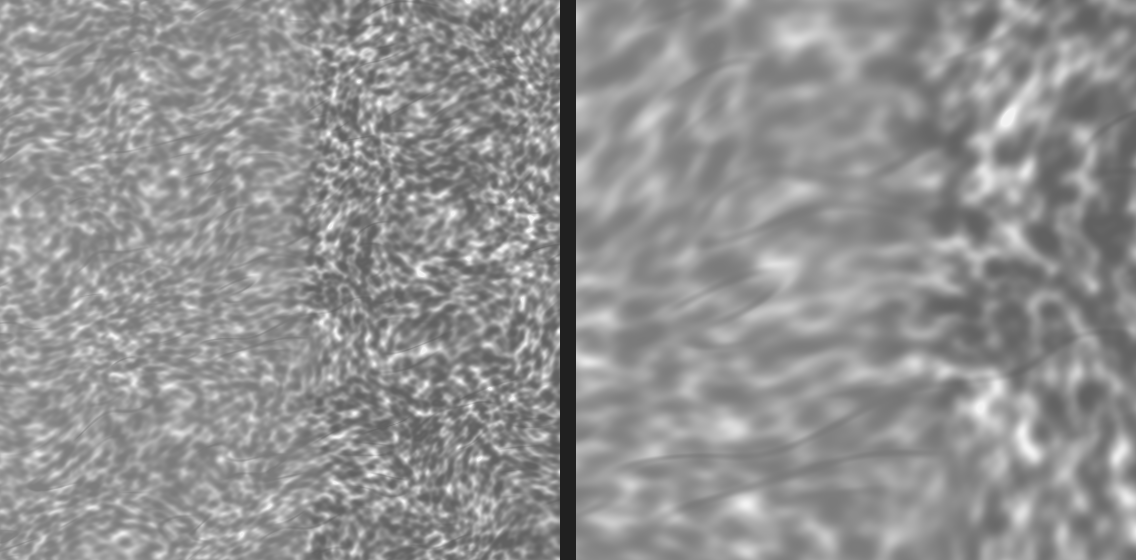
Left: the whole. Right: its middle third, enlarged.
This texture is drawn by a Shadertoy shader. Its source:

```glsl
// Grey pebbled hide: a calm, bright left part beside a darker, rougher right part.
// Rotated octaves of gradient noise form the soft grain; slanted noise
// contours cut faint creases; a skewed tone curve brightens the small bumps.

const float GRAIN_SLANT = 0.28;    // radians, rising to the right
const float SEAM_X = 0.545;        // where the two parts meet
const float SMOOTH_TONE = 0.600;
const float ROUGH_TONE = 0.548;
const float SMOOTH_CONTRAST = 0.073;
const float ROUGH_CONTRAST = 0.103;

// Integer hash of a lattice cell, as a unit gradient
vec2 cellGradient(ivec2 cell, uint seed) {
    uint h = uint(cell.x) * 1597334677u ^ uint(cell.y) * 3812015801u ^ seed * 668265263u;
    h = (h ^ (h >> 15)) * 2246822519u;
    h = (h ^ (h >> 13)) * 3266489917u;
    h ^= h >> 16;
    float angle = float(h & 65535u) * 6.28318 / 65536.0;
    return vec2(cos(angle), sin(angle));
}

// Gradient noise, scaled to a standard deviation of about one
float gradientNoise(vec2 p, uint seed) {
    ivec2 cell = ivec2(floor(p));
    vec2 f = fract(p);
    vec2 blend = f * f * f * (f * (f * 6.0 - 15.0) + 10.0);
    float a = dot(cellGradient(cell, seed), f);
    float b = dot(cellGradient(cell + ivec2(1, 0), seed), f - vec2(1, 0));
    float c = dot(cellGradient(cell + ivec2(0, 1), seed), f - vec2(0, 1));
    float d = dot(cellGradient(cell + ivec2(1, 1), seed), f - vec2(1, 1));
    return 4.8 * mix(mix(a, b, blend.x), mix(c, d, blend.x), blend.y);
}

vec2 rotate(vec2 p, float angle) {
    float c = cos(angle), s = sin(angle);
    return vec2(c * p.x + s * p.y, c * p.y - s * p.x);
}

// Bend the plane so that rows of grain wander
vec2 warp(vec2 p, float frequency, float amount) {
    return p + amount * vec2(gradientNoise(p * frequency, 11u),
                             gradientNoise(p * frequency, 12u));
}

// Sum of octaves, each turned to hide its lattice
float grain(vec2 p, float stretch) {
    vec2 q = p * vec2(1.0 / stretch, 1.0);
    float sum = 0.24 * gradientNoise(q * 8.0, 1u);
    sum += 0.38 * gradientNoise(rotate(q, 0.6) * 23.0, 2u);
    sum += 0.70 * gradientNoise(rotate(q, 1.1) * 47.0, 3u);
    sum += 0.56 * gradientNoise(rotate(q, 2.0) * 79.0, 4u);
    return sum;
}

// Thin lines along the zero contours of stretched noise, broken into pieces
float creases(vec2 p) {
    float contour = abs(gradientNoise(p * vec2(9.0, 27.0), 5u));
    float line = 1.0 - smoothstep(0.0, 0.42, contour);
    float pieces = smoothstep(-0.1, 1.2, gradientNoise(p * vec2(8.0, 14.0), 6u));
    return line * pieces;
}

void mainImage(out vec4 fragColor, in vec2 fragCoord) {
    vec2 uv = fragCoord / iResolution.xy;

    // Soft, wavering seam between the two parts
    float seam = SEAM_X + 0.012 * gradientNoise(vec2(uv.y * 9.0, 0.5), 7u);
    float rough = smoothstep(-0.035, 0.035, uv.x - seam);

    // Grain is drawn out along the slant, more so on the smooth part
    vec2 p = rotate(warp(uv, 5.0, 0.009), GRAIN_SLANT);
    float height = mix(grain(p, 1.4), grain(p, 1.12), rough);
    height -= mix(1.0, 0.6, rough) * creases(p);

    // Skewed tone: broad dark hollows and small bright bumps
    float relief = height + 0.17 * (height * height - 1.0);
    float tone = mix(SMOOTH_TONE, ROUGH_TONE, rough);
    tone += 0.02 * (1.0 - smoothstep(0.0, 0.25, uv.x));
    tone += relief * mix(SMOOTH_CONTRAST, ROUGH_CONTRAST, rough);

    fragColor = vec4(vec3(clamp(tone, 0.3, 0.95)), 1.0);
}
```
